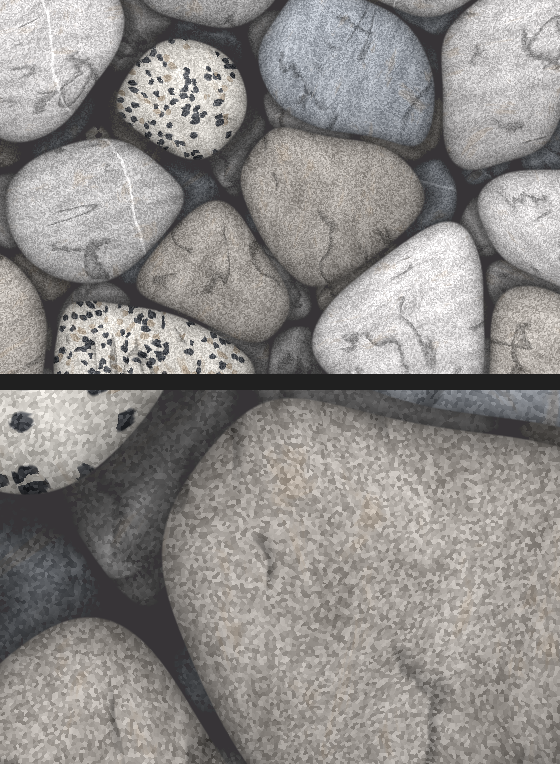
Top, the full canvas; bottom, a detail of the centre.
This texture is drawn by a Shadertoy shader. Its source:

```glsl
// Draws a bed of smooth grey beach pebbles over a darker, smaller layer below.
// Each layer is a jittered cell pattern with softly rounded borders; layered
// sines mottle and crack the stones, and cellular noise gives grain and flecks.

const vec2  FRONT_CELL = vec2(0.49, 0.355);  // stone size, in canvas heights
const vec2  BACK_CELL  = vec2(0.25, 0.18);
const float JITTER     = 0.33;
const float ROUNDNESS  = 8.5;    // lower is rounder
const float GRAIN_FREQ = 300.0;
const float GRAIN      = 0.24;
const float MOTTLE     = 0.085;
const vec3 LIGHT_GREY = vec3(0.785, 0.777, 0.777);
const vec3 MID_GREY   = vec3(0.710, 0.705, 0.705);
const vec3 BLUE_GREY  = vec3(0.605, 0.625, 0.655);
const vec3 TAN_GREY   = vec3(0.690, 0.668, 0.645);
const vec3 GRANITE    = vec3(0.830, 0.815, 0.790);
const vec3 FLECK      = vec3(0.300, 0.310, 0.330);
const vec3 OCHRE      = vec3(0.560, 0.480, 0.390);
const vec3 GAP        = vec3(0.215, 0.205, 0.215);

struct Stone { float depth; float border; vec2 offset; vec2 id; };

mat2 rotation(float a) { float c = cos(a), s = sin(a); return mat2(c, s, -s, c); }

float hash(vec2 p) {
    vec3 q = fract(p.xyx * vec3(0.1031, 0.1030, 0.0973));
    q += dot(q, q.yzx + 33.33);
    return fract((q.x + q.y) * q.z);
}

vec2 hash2(vec2 p) { return vec2(hash(p), hash(p + 57.3)); }

float layeredSines(vec2 p, int octaves) {
    float sum = 0.0, amp = 0.55;
    mat2 turn = rotation(1.1) * 1.75;
    for (int i = 0; i < octaves; i++) {
        p = turn * p + 1.7;
        p += 0.7 * sin(p.yx * 0.9 + float(i));
        sum += amp * sin(p.x) * cos(p.y);
        amp *= 0.68;
    }
    return sum;
}

// Cellular noise: x is the distance to the nearest point, y its random value
vec2 cellular(vec2 p) {
    vec2 base = floor(p), best = vec2(9.0, 0.0);
    for (int y = -1; y <= 1; y++)
    for (int x = -1; x <= 1; x++) {
        vec2 id = base + vec2(x, y);
        float d = length(id + hash2(id) - p);
        if (d < best.x) best = vec2(d, hash(id + 19.7));
    }
    return best;
}

vec2 stoneCentre(vec2 id, vec2 cell, float seed) {
    vec2 shift = JITTER * (2.0 * hash2(id + seed) - 1.0);
    shift.x += 0.5 * mod(id.y, 2.0) - 0.25;
    return (id + 0.5 + shift) * cell;
}

// Nearest stone, with a soft distance to the borders of its neighbours
Stone findStone(vec2 p, vec2 cell, float seed) {
    vec2 base = floor(p / cell), id = base, centre = vec2(0.0);
    float nearest = 1e5;
    for (int y = -2; y <= 2; y++)
    for (int x = -2; x <= 2; x++) {
        vec2 other = base + vec2(x, y);
        vec2 c = stoneCentre(other, cell, seed);
        float d = dot(c - p, c - p);
        if (d < nearest) { nearest = d; id = other; centre = c; }
    }
    float k = ROUNDNESS / cell.y, sum = 0.0;
    for (int y = -2; y <= 2; y++)
    for (int x = -2; x <= 2; x++) {
        if (x == 0 && y == 0) continue;
        vec2 c = stoneCentre(id + vec2(x, y), cell, seed);
        sum += exp(-k * dot(0.5 * (c + centre) - p, normalize(c - centre)));
    }
    float border = -log(sum) / k;
    float shrink = cell.y * (0.003 + 0.10 * pow(hash(id + seed + 8.0), 3.0));
    return Stone(border - shrink, border, p - centre, id + seed);
}

// Dark broken edge that fades out softly on one side
float ledge(float x, float width) {
    return smoothstep(0.0, width, x) * (1.0 - smoothstep(width, 5.0 * width, x));
}

vec3 stoneColour(Stone s, float size) {
    float kind = hash(s.id + 3.1), tone = hash(s.id + 12.9);
    vec2 q = rotation(6.28 * tone) * s.offset + 3.0 * hash2(s.id);
    vec2 streaked = q * vec2(0.75, 1.5);
    float broad = layeredSines(streaked * 7.0, 6);
    float patches = layeredSines(streaked * 20.0 + 5.0, 6);
    float grain = cellular(q * GRAIN_FREQ).y - 0.5;

    vec3 col = LIGHT_GREY;
    if (kind < 0.62) col = MID_GREY;
    if (kind < 0.40) col = TAN_GREY;
    if (kind < 0.22) col = BLUE_GREY;
    col *= mix(0.92, 1.07, tone);

    // Speckled granite
    if (kind > 0.90) {
        vec2 fleck = cellular(q * 50.0 + 0.4 * patches);
        float spot = 1.0 - smoothstep(0.38, 0.55, fleck.x);
        col = mix(GRANITE, FLECK, spot * step(fleck.y, 0.32));
        col = mix(col, OCHRE, 0.5 * spot * step(0.88, fleck.y));
    }

    // Mottling, faint strata and rusty stains
    col += MOTTLE * (0.45 * broad + 0.85 * patches);
    col += 0.02 * sin(q.y * 120.0 + 3.0 * broad) * step(0.4, tone);
    col = mix(col, OCHRE, 0.28 * smoothstep(0.45, 1.0, patches - 0.4 * broad));

    // Broken ledges: some across the stone, some following its rim
    float gate = smoothstep(0.0, 0.25, layeredSines(q * 7.0 + 11.0, 3));
    float across = layeredSines(streaked * 6.0 + 2.0, 3) - 0.15 + 0.07 * patches;
    float ring = s.depth - 0.17 * size + 0.012 * patches + 0.02 * broad;
    float crack = max(ledge(across, 0.05), ledge(ring, 0.005) * step(0.35, tone));
    col *= 1.0 - 0.30 * gate * crack;

    // Pale vein on a few stones
    float vein = abs(q.x - 3.0 * hash(s.id) - 0.02 * sin(q.y * 14.0) - 0.004 * patches);
    col += 0.2 * step(0.88, tone) * (1.0 - smoothstep(0.001, 0.005, vein));

    col += GRAIN * grain;

    // Soft overhead light and dark rims
    float roundShade = 1.0 - exp(-max(s.depth, 0.0) / (0.055 * size));
    float slope = dot(s.offset, vec2(-0.25, 0.55)) / size;
    return col * mix(0.58, 1.02, roundShade) * (1.0 + 0.30 * slope);
}

void mainImage(out vec4 fragColor, in vec2 fragCoord) {
    vec2 p = fragCoord / iResolution.y;
    float px = 1.0 / iResolution.y;
    vec2 wobble = 0.008 * vec2(sin(p.y * 17.0 + 2.0 * sin(p.x * 9.0)),
                               sin(p.x * 19.0 + 2.0 * sin(p.y * 8.0)));
    vec2 tilted = rotation(0.32) * (p + wobble) + 4.0;

    Stone front = findStone(tilted, FRONT_CELL, 21.0);
    Stone back = findStone(rotation(-0.9) * p + 9.0, BACK_CELL, 64.0);

    // Lower stones fade into the shadow of the upper ones
    float open = 1.0 - smoothstep(-0.045, 0.015, front.border);
    vec3 low = stoneColour(back, BACK_CELL.y) * mix(0.34, 0.72, open);
    vec3 col = mix(GAP, max(low, GAP), smoothstep(-px, px, back.depth));

    vec3 high = stoneColour(front, FRONT_CELL.y);
    col = mix(col, high, smoothstep(-px, px, front.depth));
    fragColor = vec4(clamp(col, 0.0, 1.0), 1.0);
}
```
